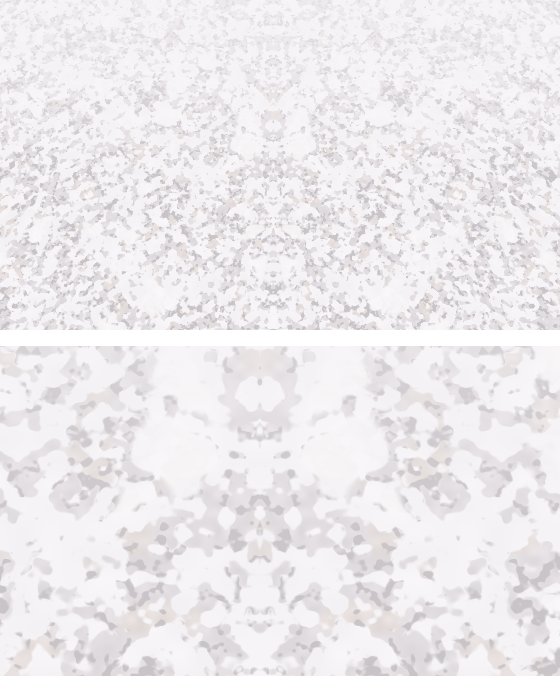
Top, the full canvas; bottom, a detail of the centre.
Write a WebGL 2 fragment shader that draws this texture.

```glsl
#version 300 es
precision highp float;
// Pale speckled granite, mirrored about a vertical axis and receding upward.
// Layered value noise is thresholded into grey grains and small dark flecks;
// jittered cells add large white crystals, and the contrast fades with height.

#define MIRROR_AXIS 0.488
#define GRAIN_FREQ 56.0
#define FLECK_FREQ 84.0
#define CLUSTER_FREQ 15.0
#define CRYSTAL_FREQ 7.5
#define CRYSTAL_SHARE 0.42
#define TOP_CONTRAST 0.42
#define WHITE vec3(0.964, 0.954, 0.964)
#define CRYSTAL vec3(0.972, 0.964, 0.970)
#define GREY vec3(0.885, 0.867, 0.878)
#define BEIGE vec3(0.900, 0.873, 0.868)
#define DARK vec3(0.775, 0.755, 0.768)

uniform vec2 u_resolution;
out vec4 fragColor;

float hash(vec2 p) {
  vec3 q = fract(p.xyx * vec3(0.1031, 0.1030, 0.0973));
  q += dot(q, q.yzx + 33.33);
  return fract((q.x + q.y) * q.z);
}

vec2 hash2(vec2 p) {
  return vec2(hash(p + 17.3), hash(p + 71.9));
}

float noise(vec2 p) {
  vec2 i = floor(p), f = fract(p);
  f = f * f * (3.0 - 2.0 * f);
  return mix(mix(hash(i), hash(i + vec2(1, 0)), f.x),
             mix(hash(i + vec2(0, 1)), hash(i + vec2(1, 1)), f.x), f.y);
}

// Two octaves, each turned to hide the lattice
float grainNoise(vec2 p) {
  const mat2 turn = mat2(0.8, 0.6, -0.6, 0.8);
  p = turn * p + 90.0;
  float coarse = noise(p);
  return 0.64 * coarse + 0.36 * noise(turn * p * 2.03 + 31.0);
}

// Coverage of large crystals with ragged outlines
float crystals(vec2 p) {
  vec2 ragged = vec2(noise(p * 4.0 + 5.0), noise(p * 4.0 + 47.0)) - 0.5;
  p += 0.32 * ragged;
  vec2 cell = floor(p);
  float cover = 0.0;
  for (int j = -1; j <= 1; j++) {
    for (int i = -1; i <= 1; i++) {
      vec2 id = cell + vec2(i, j);
      vec2 r = hash2(id);
      float angle = 3.14159 * hash(id + 5.7);
      vec2 axis = vec2(cos(angle), sin(angle));
      vec2 d = p - id - 0.15 - 0.7 * r;
      d = vec2(dot(d, axis), dot(d, vec2(-axis.y, axis.x)) * 1.5);
      float radius = mix(0.16, 0.42, r.x * r.y + 0.3 * r.x);
      float present = step(hash(id + 23.1), CRYSTAL_SHARE);
      cover = max(cover, present * (1.0 - smoothstep(-0.05, 0.05, length(d) - radius)));
    }
  }
  return cover;
}

void main() {
  vec2 p = gl_FragCoord.xy / u_resolution.y;
  float aspect = u_resolution.x / u_resolution.y;

  // Mirrored slab, with grains shrinking toward the top
  float side = abs(p.x - MIRROR_AXIS * aspect);
  vec2 slab = vec2(side * (1.0 + 0.25 * p.y), p.y * (1.0 + 0.25 * p.y));

  float cluster = noise(slab * CLUSTER_FREQ + 12.0) - 0.5;
  float tint = noise(slab * CLUSTER_FREQ * 1.4 + 63.0);
  float grain = grainNoise(slab * GRAIN_FREQ) + 0.22 * cluster;
  float fleck = grainNoise(slab * FLECK_FREQ + 140.0) + 0.22 * cluster;
  float crystal = crystals(slab * CRYSTAL_FREQ + 20.0);

  // Translucent white ground
  float cloud = noise(slab * GRAIN_FREQ * 0.6 + 200.0) - 0.5;
  vec3 ground = WHITE + 0.022 * cloud;

  // Grey and beige grains, then the darker flecks
  vec3 mineral = mix(GREY, BEIGE, smoothstep(0.55, 0.8, tint));
  mineral += 0.05 * (noise(slab * FLECK_FREQ + 310.0) - 0.5);
  vec3 colour = mix(ground, mineral, smoothstep(0.48, 0.60, grain));
  float dark = smoothstep(0.59, 0.71, fleck) * smoothstep(0.38, 0.54, grain);
  colour = mix(colour, DARK, 0.9 * dark);
  colour = mix(colour, CRYSTAL + 0.012 * cloud, 0.92 * crystal);

  // Haze toward the top
  float contrast = mix(1.0, TOP_CONTRAST, smoothstep(0.35, 1.0, p.y));
  fragColor = vec4(mix(WHITE, colour, contrast), 1.0);
}
```
